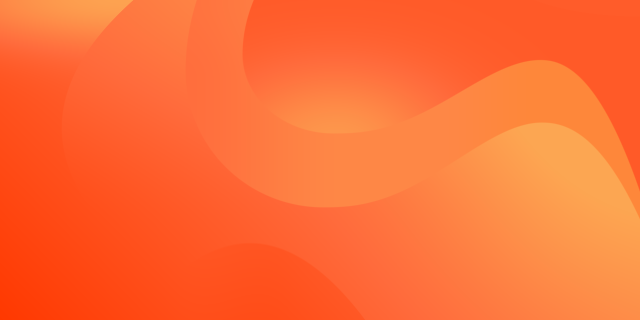
Write a WebGL 2 fragment shader that draws this background.

```glsl
#version 300 es
precision highp float;
// Warm orange backdrop: a wavy ribbon sweeping over soft red and amber gradients.

#define EMBER vec3(1.00, 0.22, 0.00)
#define CORAL vec3(1.00, 0.42, 0.235)
#define AMBER vec3(0.99, 0.65, 0.32)
#define CORNER_GLOW 0.50
#define BASIN_GLOW 0.55
#define CREST_GLOW 0.20
#define HILL_SHADE 0.11
#define FLARE 0.035
#define SKEW 1.25
#define FALL_POWER 2.2

uniform vec2 u_resolution;
out vec4 fragColor;

// Heat 0..1 runs from deep red through coral to amber.
vec3 heatColor(float heat) {
    vec3 warm = mix(EMBER, CORAL, clamp(heat * 2.0, 0.0, 1.0));
    return mix(warm, AMBER, clamp(heat * 2.0 - 1.0, 0.0, 1.0));
}

float glow(vec2 p, vec2 center, vec2 falloff) {
    vec2 d = p - center;
    return exp(-dot(d * d, falloff));
}

// Soft one-pixel edge; positive distances are inside.
float cover(float d, float width) {
    return smoothstep(-width, width, d);
}

// Height of the wave right of its valley: eased rise, then a steep fall.
float waveHeight(float x, vec2 valley, vec2 crest, float drop) {
    float rise = clamp((x - valley.x) / (crest.x - valley.x), 0.0, 1.0);
    float fall = max(x - crest.x, 0.0) / (2.0 - crest.x);
    return mix(valley.y, crest.y, smoothstep(0.0, 1.0, pow(rise, SKEW)))
        - drop * pow(fall, FALL_POWER);
}

// Signed distance to the region above a curve: flared side, round bowl, wave.
float aboveCurve(vec2 p, vec2 valley, vec2 radii, vec2 crest, float drop) {
    vec2 center = valley + vec2(0.0, radii.y);
    if (p.x > valley.x) {
        float h = waveHeight(p.x, valley, crest, drop);
        float slope = (waveHeight(p.x + 0.002, valley, crest, drop) - h) / 0.002;
        return (p.y - h) / sqrt(1.0 + slope * slope);
    }
    if (p.y > center.y) {
        float t = (p.y - center.y) / (1.0 - center.y);
        return p.x - (center.x - radii.x + FLARE * t * t);
    }
    return (1.0 - length((p - center) / radii)) * min(radii.x, radii.y);
}

void main() {
    vec2 p = gl_FragCoord.xy / u_resolution.y;
    p.x *= 2.0 * u_resolution.y / u_resolution.x;
    float px = 0.8 / u_resolution.y;

    // Diagonal base, brightest under the right crest
    float heat = dot(p, vec2(0.36, 0.35));
    heat += CREST_GLOW * glow(p, vec2(1.85, 0.5), vec2(4.0));

    // Curved left panel, with a corner glow behind it
    float bend = p.y - 0.6;
    float panel = cover(p.x - 0.193 - 1.4 * bend * bend, px);
    float corner = CORNER_GLOW * glow(p, vec2(0.28, 1.0), vec2(3.0, 45.0));
    heat += mix(corner, 0.13 * smoothstep(0.3, 1.0, p.y), panel);

    // Dark hill at the bottom, fading out to the left
    float side = p.x - 0.781;
    float hill = cover(0.24 - 1.85 * side * side - p.y, px * 1.4);
    heat -= HILL_SHADE * hill * smoothstep(0.55, 0.9, p.x);

    vec3 color = heatColor(heat);

    // Ribbon
    float ribbonHeat = 0.52 + 0.22 * smoothstep(0.55, 1.1, p.x)
        + 0.04 * smoothstep(0.75, 1.0, p.y) * smoothstep(1.0, 0.7, p.x);
    vec3 ribbon = heatColor(ribbonHeat);
    ribbon.b -= 0.05 * smoothstep(1.35, 1.7, p.x);
    float outer = aboveCurve(p, vec2(1.01, 0.352), vec2(0.43, 0.427),
        vec2(1.693, 0.617), 0.302);
    color = mix(color, ribbon, cover(outer, px));

    // Red basin above the ribbon, with a pool of light and a faint corner disc
    float basinHeat = 0.33 + BASIN_GLOW * glow(p, vec2(1.05, 0.55), vec2(7.0, 17.0));
    float disc = 1.0 - length((p - vec2(2.0, 1.1)) / vec2(0.44, 0.152));
    basinHeat += 0.02 * cover(disc * 0.152, px);
    float inner = aboveCurve(p, vec2(1.042, 0.583), vec2(0.284, 0.247),
        vec2(1.688, 0.8125), 0.411);
    color = mix(color, heatColor(basinHeat), cover(inner, px));

    fragColor = vec4(color, 1.0);
}
```
